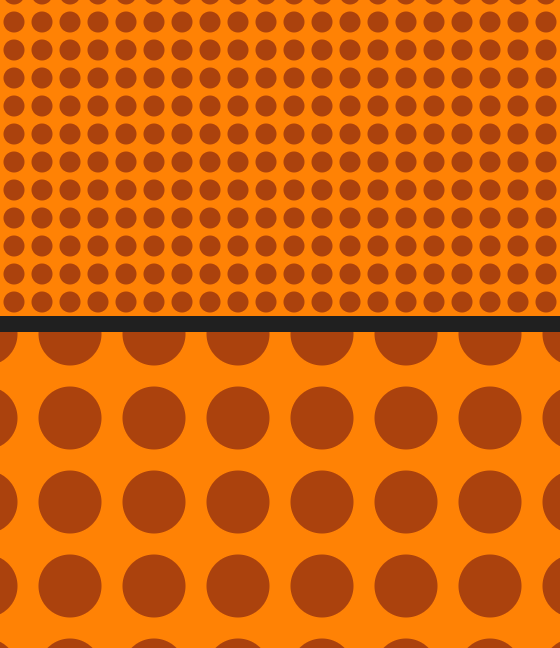
Top: the whole. Bottom: its middle third, enlarged.
Write a WebGL 2 fragment shader that draws this pattern.

```glsl
#version 300 es
precision highp float;

#define COLUMNS 20.0
#define DOT_RADIUS 0.375
#define GROUND_COLOR vec3(1.00, 0.51, 0.02)
#define DOT_COLOR vec3(0.67, 0.26, 0.05)

uniform vec2 u_resolution;
out vec4 fragColor;

float circleDistance(vec2 p, float radius) {
    return length(p) - radius;
}

void main() {
    // Square cells, counted from the lower left corner
    float cellsPerPixel = COLUMNS / u_resolution.x;
    vec2 cell = fract(gl_FragCoord.xy * cellsPerPixel) - 0.5;

    // One dot per cell, with an edge one pixel wide
    float dist = circleDistance(cell, DOT_RADIUS);
    float coverage = clamp(0.5 - dist / cellsPerPixel, 0.0, 1.0);

    fragColor = vec4(mix(GROUND_COLOR, DOT_COLOR, coverage), 1.0);
}
```
